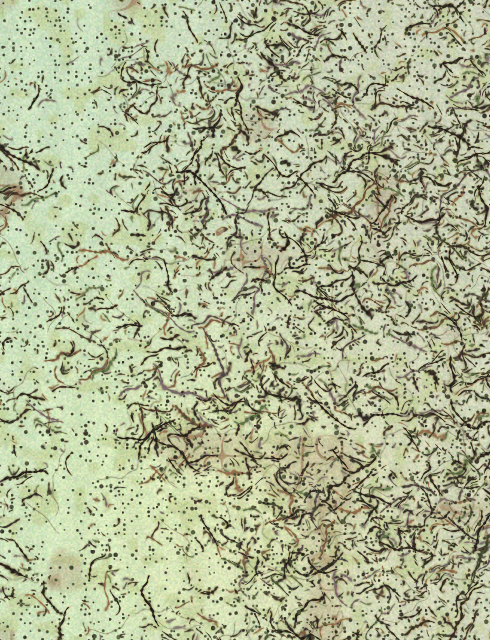
Reproduce this texture procedurally as a WebGL 2 fragment shader.

```glsl
#version 300 es
precision highp float;

#define PALE vec3(0.815, 0.855, 0.735)
#define HALO vec3(0.74, 0.79, 0.55)
#define DARK vec3(0.15, 0.12, 0.10)
#define BROWN vec3(0.56, 0.40, 0.28)
#define OLIVE vec3(0.38, 0.46, 0.28)
#define MAUVE vec3(0.47, 0.40, 0.41)
#define FIBRE_WIDTH 0.0017
#define GRAIN_SCALE 430.0
#define GRAIN_AMOUNT 0.15
#define WANDER 0.0045

uniform vec2 u_resolution;
out vec4 fragColor;

vec3 hash3(vec2 p) {
    vec3 q = fract(p.xyx * vec3(0.1031, 0.1030, 0.0973));
    q += dot(q, q.yxz + 33.33);
    return fract((q.xxy + q.yzz) * q.zyx);
}

// Smooth noise with three independent channels
vec3 noise3(vec2 p) {
    vec2 cell = floor(p), f = fract(p);
    f = f * f * (3.0 - 2.0 * f);
    vec3 low = mix(hash3(cell), hash3(cell + vec2(1, 0)), f.x);
    vec3 high = mix(hash3(cell + vec2(0, 1)), hash3(cell + vec2(1, 1)), f.x);
    return mix(low, high, f.y);
}

// Chance of a fibre: sparse on the left, crowded on the right, in clumps
float density(vec2 p) {
    float ramp = 0.27 + 0.36 * smoothstep(0.05, 0.56, p.x);
    float corner = 0.16 * smoothstep(0.45, 0.7, p.x) * smoothstep(0.6, 0.1, p.y);
    float clumps = noise3(p * 7.0 + 3.0).x + noise3(p * 19.0 + 41.0).y - 1.0;
    return clamp(ramp + corner + 0.65 * clumps, 0.03, 1.0);
}

// Sinuous fragments bend and taper within jittered cells
vec3 addFibres(vec3 color, vec2 p, float cells, float reach, float width,
               float amount, float strength, float seed) {
    float pixel = 1.0 / u_resolution.y;
    vec2 home = floor(p * cells);
    for (int j = -1; j <= 1; j++)
    for (int i = -1; i <= 1; i++) {
        vec2 cell = home + vec2(i, j);
        vec3 place = hash3(cell + seed);
        vec3 form = hash3(cell + seed + 57.3);
        vec3 tone = hash3(cell + seed + 113.7);
        vec2 root = (cell + place.xy) / cells;
        if (place.z > density(root) * amount) continue;

        // Local frame, mostly level with some steep outliers
        float turn = (form.x - 0.5) * 3.14;
        turn *= 0.55 + 0.45 * abs(sin(turn));
        vec2 axis = vec2(cos(turn), sin(turn));
        vec2 d = p - root;
        vec2 q = vec2(dot(d, axis), dot(d, vec2(-axis.y, axis.x)));
        float halfLength = reach * mix(0.25, 1.0, form.y) / cells;
        float x = clamp(q.x, -halfLength, halfLength);
        float t = x / halfLength;
        float bend = (form.z - 0.5) * 0.75 * halfLength;
        float slope = 2.0 * bend * t / halfLength;
        float gap = length(vec2(q.x - x, (q.y - bend * t * t) / sqrt(1.0 + slope * slope)));

        // Beaded thickness
        float beads = 0.85 + 0.35 * sin(x * 620.0 + tone.z * 40.0);
        float thick = width * beads * mix(0.7, 1.25, tone.y) * (1.0 - 0.4 * t * t);
        float core = 1.0 - smoothstep(thick - 0.6 * pixel, thick + 0.8 * pixel, gap);
        float fringe = 1.0 - smoothstep(thick, thick * 2.0 + 1.5 * pixel, gap);

        float warmth = fract(tone.x * 7.0);
        vec3 stain = mix(HALO, warmth < 0.5 ? BROWN : MAUVE, 0.35);
        vec3 ink = warmth < 0.4 ? BROWN : (warmth < 0.65 ? OLIVE : MAUVE);
        ink = mix(DARK, ink, smoothstep(0.45, 0.9, tone.x));
        color = mix(color, min(color, stain), fringe * 0.65 * strength);
        color = mix(color, min(color, ink), core * strength);
    }
    return color;
}

// Round pits with soft rims
vec3 addPits(vec3 color, vec2 p, float cells, float radius, float amount) {
    float pixel = 1.0 / u_resolution.y;
    vec2 cell = floor(p * cells);
    vec3 h = hash3(cell + 211.0);
    vec2 center = (cell + 0.25 + 0.5 * h.xy) / cells;
    float size = radius * mix(0.5, 1.2, fract(h.z * 31.0));
    float dotMask = 1.0 - smoothstep(size - 0.5 * pixel, size + pixel, length(p - center));
    float present = step(h.z, amount * (0.25 + density(center)));
    return mix(color, mix(DARK, OLIVE, h.x * 0.7), dotMask * present * 0.9);
}

void main() {
    vec2 p = gl_FragCoord.xy / u_resolution.y;

    // Ground: cool left, greyer right, warm glow low in the middle
    vec3 color = mix(PALE + vec3(-0.02, 0.025, 0.015), PALE - vec3(0.01, 0.025, 0.005),
                     smoothstep(0.05, 0.7, p.x));
    float glow = exp(-9.0 * dot(p - vec2(0.34, 0.2), p - vec2(0.34, 0.2)));
    color += vec3(0.06, 0.04, -0.025) * glow;
    color += 0.012 * sin(p.x * 75.0 + 2.0 * sin(p.y * 5.0));
    color = mix(color, HALO, 0.55 * smoothstep(0.58, 0.85, noise3(p * 48.0).z));

    // Rust patches edged by wandering contours
    vec3 rust = noise3(p * 33.0 + 17.0);
    float patchMask = smoothstep(0.72, 0.88, noise3(p * 10.0 + 91.0).x);
    float contour = 1.0 - smoothstep(0.02, 0.09, abs(rust.y - 0.5));
    color = mix(color, BROWN, patchMask * (0.22 + 0.5 * contour));

    // Layered sines make the fibres wander
    vec2 w = p + WANDER * (sin(p.yx * vec2(83.0, 71.0) + 2.0 * sin(p * 37.0))
                         + 0.4 * sin(p.yx * 190.0 + p * 110.0));

    // Faint scratches, then fragments from fine to long
    color = addFibres(color, w, 24.0, 0.95, FIBRE_WIDTH * 0.45, 1.2, 0.3, 5.0);
    color = addFibres(color, w, 95.0, 0.65, FIBRE_WIDTH * 0.75, 0.65, 0.8, 19.0);
    color = addFibres(color, w, 52.0, 0.85, FIBRE_WIDTH * 0.9, 0.75, 0.9, 37.0);
    color = addFibres(color, w, 30.0, 0.95, FIBRE_WIDTH, 0.75, 0.95, 73.0);
    color = addFibres(color, w, 17.0, 0.95, FIBRE_WIDTH * 1.1, 0.5, 1.0, 151.0);
    color = addPits(color, p, 85.0, 0.0027, 0.18);
    color = addPits(color, p + 0.37, 150.0, 0.0016, 0.2);

    // Coloured grain
    vec3 grain = noise3(p * GRAIN_SCALE) - 0.5;
    color += GRAIN_AMOUNT * mix(vec3(grain.x), grain, 0.5);
    fragColor = vec4(clamp(color, 0.0, 1.0), 1.0);
}
```
